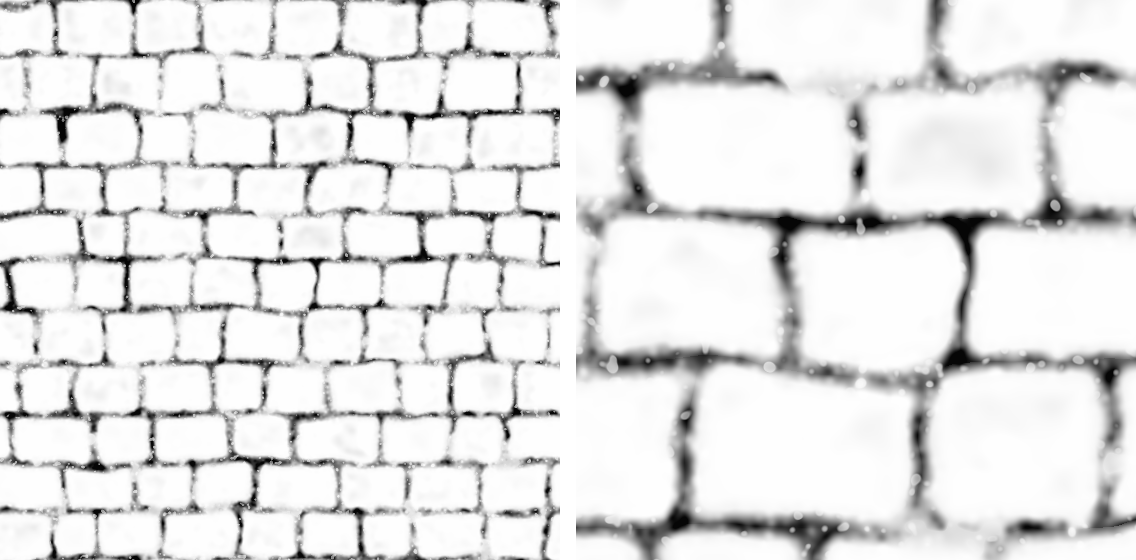
Left, the full canvas; right, a detail of the centre.
Write a Shadertoy shader that draws this texture map.

```glsl
#define ROWS 11.0
#define JOINT_JITTER 0.36
#define HALF_GAP 0.046
#define CORNER_RADIUS 0.17
#define EDGE_SOFTNESS 0.062
#define BEND 0.09
#define WOBBLE 0.05
#define JOINT_INK 0.50
#define BLOT_CONTRAST 0.85
#define SPECKLE 0.65
#define MOTTLE 0.09

const float TAU = 6.2831853;

// Horizontal shift of the vertical joints in each row, in brick widths
const float ROW_SHIFT[11] = float[11](
    0.85, 0.26, 0.86, 0.51, 0.97, 0.21, 0.72, 0.32, 0.30, 0.76, 0.70);

vec2 hash2(vec2 cell, float seed) {
    vec3 p = fract(cell.xyx * vec3(0.1031, 0.1030, 0.0973) + seed * 0.137);
    p += dot(p, p.yzx + 33.33);
    return fract((p.xx + p.yz) * p.zy);
}

vec2 wrapCell(vec2 cell, float period) {
    return floor(mod(cell + 0.5, period));
}

// Tileable cellular noise: soft blobs of random sign around scattered points
vec2 blobs(vec2 uv, float cells) {
    vec2 p = uv * cells, base = floor(p), sum = vec2(0.0);
    for (int y = -1; y <= 1; y++)
    for (int x = -1; x <= 1; x++) {
        vec2 cell = base + vec2(x, y);
        vec2 id = wrapCell(cell, cells);
        vec2 offset = cell + hash2(id, cells) - p;
        vec2 weight = 2.0 * hash2(id, cells + 7.0) - 1.0;
        sum += weight * exp(-4.0 * dot(offset, offset));
    }
    return sum;
}

// Courses of slightly uneven height
float rowEdge(float k) {
    float a = TAU * k / ROWS;
    return k + 0.123 + 0.069 * sin(a - 0.59) - 0.08 * cos(2.0 * a);
}

// Vertical joints, jittered within their row
float jointEdge(float i, float row, float count) {
    float id = floor(mod(i + 0.5, count));
    return i + JOINT_JITTER * (hash2(vec2(id, row), 3.0).x - 0.5);
}

float roundedBox(vec2 p, vec2 halfSize, float radius) {
    vec2 q = abs(p) - halfSize + radius;
    return length(max(q, 0.0)) + min(max(q.x, q.y), 0.0) - radius;
}

// Distance to the brick around p (in row heights); also returns its id
float brickDistance(vec2 p, float gap, out vec2 id) {
    float k = floor(p.y);
    if (p.y < rowEdge(k)) k -= 1.0;
    float row = floor(mod(k + 0.5, ROWS));
    bool narrow = (row > 4.5 && row < 7.5) || row > 9.5;
    float count = narrow ? 9.0 : 8.0;
    float shift = ROW_SHIFT[int(row)];

    float q = p.x / ROWS * count - shift;
    float i = floor(q);
    if (q < jointEdge(i, row, count)) i -= 1.0;
    else if (q >= jointEdge(i + 1.0, row, count)) i += 1.0;
    id = vec2(floor(mod(i + 0.5, count)), row);

    float toRows = ROWS / count;
    vec2 low = vec2((jointEdge(i, row, count) + shift) * toRows, rowEdge(k));
    vec2 high = vec2((jointEdge(i + 1.0, row, count) + shift) * toRows, rowEdge(k + 1.0));
    return roundedBox(p - 0.5 * (low + high), 0.5 * (high - low) - gap, CORNER_RADIUS);
}

void mainImage(out vec4 fragColor, in vec2 fragCoord) {
    vec2 uv = fragCoord / iResolution.xy;
    uv.y = 1.0 - uv.y;

    // Hand-cut outlines
    vec2 broad = blobs(uv, 17.0);
    vec2 medium = blobs(uv, 27.0);
    vec2 fine = blobs(uv, 61.0);
    vec2 grain = blobs(uv, 163.0);
    vec2 p = uv * ROWS + BEND * blobs(uv, 11.0) + WOBBLE * medium + 0.022 * fine.yx;

    vec2 id;
    float d = brickDistance(p, HALF_GAP + 0.025 * broad.y, id);

    // Joint shadow: gray dust with dark blots and pale grit
    float joint = smoothstep(-EDGE_SOFTNESS, EDGE_SOFTNESS, d + 0.012 * grain.y);
    float strength = JOINT_INK + BLOT_CONTRAST * (0.75 * fine.x + 0.6 * broad.x) + 0.2 * grain.x;
    float ink = joint * clamp(strength, 0.08, 1.25);
    ink *= 1.0 - SPECKLE * smoothstep(0.35, 0.75, grain.y);

    // Faint dust around the joints and stains on the brick faces
    float dust = 0.07 * smoothstep(-0.15, 0.04, d) * (0.6 + medium.y + 0.6 * grain.x);
    float face = 1.0 - smoothstep(-0.28, -0.08, d);
    float stain = max(0.0, medium.x + 0.5 * fine.y) * hash2(id, 5.0).y;
    ink += max(dust, 0.0) + MOTTLE * face * stain;

    fragColor = vec4(vec3(0.995 - clamp(ink, 0.0, 0.97)), 1.0);
}
```
